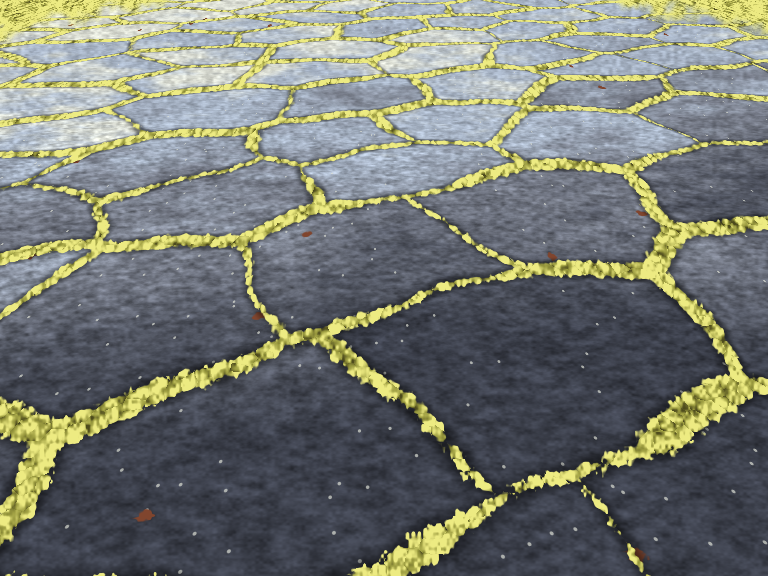
Reproduce this texture procedurally as a Shadertoy shader.

```glsl
const float HORIZON = 1.2;                 // height of the vanishing line
const float ROW_TILT = 0.295;              // turn of the stone rows, radians
const vec2  STONE_SIZE = vec2(0.66, 0.40);
const vec2  STONE_SHIFT = vec2(0.35, -0.2);
const float STONE_JITTER = 0.62;
const float JOINT_MIN = 0.001;
const float JOINT_MAX = 0.023;
const float MOSS_HEIGHT = 0.0055;
const float TUFT_SCALE = 34.0;
const vec3 SLATE_DARK = vec3(0.235, 0.25, 0.295);
const vec3 SLATE_MID  = vec3(0.47, 0.49, 0.54);
const vec3 WET_SKY    = vec3(0.66, 0.71, 0.78);
const vec3 SUN_GLARE  = vec3(0.86, 0.87, 0.83);
const vec3 MOSS_SHADE = vec3(0.30, 0.29, 0.11);
const vec3 MOSS_BODY  = vec3(0.61, 0.61, 0.25);
const vec3 MOSS_LIT   = vec3(0.93, 0.92, 0.51);
const vec3 RUST_LEAF  = vec3(0.50, 0.27, 0.18);

vec2 hash2(vec2 p) {
    vec2 q = vec2(dot(p, vec2(127.1, 311.7)), dot(p, vec2(269.5, 183.3)));
    return fract(sin(q) * 43758.55);
}

float noise(vec2 p) {
    vec2 i = floor(p), f = fract(p);
    f = f * f * (3.0 - 2.0 * f);
    float low  = mix(hash2(i).x, hash2(i + vec2(1, 0)).x, f.x);
    float high = mix(hash2(i + vec2(0, 1)).x, hash2(i + vec2(1, 1)).x, f.x);
    return mix(low, high, f.y);
}

float fbm(vec2 p) {
    float sum = 0.0, amp = 0.5;
    for (int i = 0; i < 4; i++) {
        sum += amp * noise(p);
        p = mat2(1.7, 1.1, -1.1, 1.7) * p + 5.3;
        amp *= 0.5;
    }
    return sum / 0.9375;
}

// Distance to the nearest jittered point, and that point's random value
vec2 cellular(vec2 p) {
    vec2 best = vec2(9.0, 0.0);
    for (int y = -1; y <= 1; y++)
    for (int x = -1; x <= 1; x++) {
        vec2 id = floor(p) + vec2(x, y);
        float d = length(id + hash2(id) - p);
        if (d < best.x) best = vec2(d, hash2(id + 17.0).x);
    }
    return best;
}

vec2 stoneCentre(vec2 id) {
    float rowShift = 0.5 * mod(id.y, 2.0);
    return id + 0.5 + vec2(rowShift, 0.0) + STONE_JITTER * (hash2(id + 3.0) - 0.5);
}

// Ground distance to the closest joint in x, stone id in yz
vec3 paving(vec2 p, float lift) {
    vec2 centre = vec2(0.0), stone = vec2(0.0);
    float nearest = 99.0, edge = 99.0;
    for (int y = -2; y <= 2; y++)
    for (int x = -2; x <= 2; x++) {
        vec2 id = floor(p) + vec2(x, y), c = stoneCentre(id);
        float d = dot(c - p, c - p);
        if (d < nearest) { nearest = d; centre = c; stone = id; }
    }
    for (int y = -2; y <= 2; y++)
    for (int x = -2; x <= 2; x++) {
        vec2 c = stoneCentre(floor(p) + vec2(x, y)), gap = c - centre;
        if (dot(gap, gap) < 0.0001) continue;
        vec2 normal = gap / STONE_SIZE;
        float d = dot(0.5 * (c + centre) - p, gap) / length(normal);
        edge = min(edge, d - lift * abs(normalize(normal).y));
    }
    return vec3(edge, stone);
}

void mainImage(out vec4 fragColor, in vec2 fragCoord) {
    vec2 uv = fragCoord / iResolution.y;
    uv.x -= 0.5 * iResolution.x / iResolution.y;

    // Perspective ground plane, turned to the direction of the rows
    float depth = 1.0 / (HORIZON - uv.y);
    vec2 ground = vec2(uv.x, 1.0) * depth;
    vec2 upright = vec2(ground.x, log(depth));
    float c = cos(ROW_TILT), s = sin(ROW_TILT);
    vec2 rows = vec2(c * ground.x + s * ground.y, c * ground.y - s * ground.x);
    vec2 bend = 0.016 * sin(rows.yx * vec2(9.0, 7.0) + 1.0)
              + 0.008 * sin(rows.yx * vec2(23.0, 19.0));
    vec3 stone = paving((rows + bend) / STONE_SIZE + STONE_SHIFT, MOSS_HEIGHT * depth);
    vec2 tone = hash2(stone.yz + 9.0);

    // Slate: dark nearby, reflecting the sky further off
    float nearness = smoothstep(3.2, 1.0, depth);
    float grain = fbm(ground * vec2(38.0, 75.0) + 8.0 * tone) - 0.5;
    float grit = noise(uv * vec2(150.0, 210.0)) - 0.5;
    float streak = fbm(uv * vec2(16.0, 75.0) + 6.0 * tone) - 0.5;
    float patches = fbm(ground * 2.6 + 4.0) - 0.5;
    float gloss = uv.y - 0.17 * uv.x + 0.20 * (tone.x - 0.5) + 0.26 * patches
                + 0.30 * streak * smoothstep(0.3, 0.8, uv.y);
    vec3 color = mix(SLATE_DARK, SLATE_MID, smoothstep(0.28, 0.68, gloss));
    color = mix(color, WET_SKY, smoothstep(0.60, 0.86, gloss));
    color = mix(color, SUN_GLARE, smoothstep(0.88, 1.08, gloss));
    color *= 1.0 + grain * mix(0.2, 0.75, nearness) + 0.24 * grit;

    // Pale grit and rusty leaves scattered on the stone
    vec2 speck = cellular(upright * 22.0);
    float chip = smoothstep(0.09, 0.04, speck.x) * step(0.8, speck.y);
    color = mix(color, SUN_GLARE, 0.7 * chip);
    vec2 leaf = cellular(upright * vec2(9.0, 14.0) + 31.0);
    float leafEdge = leaf.x + 0.12 * grit;
    color = mix(color, RUST_LEAF, smoothstep(0.15, 0.09, leafEdge) * step(0.95, leaf.y));

    // Joints of varying width, ragged with tufts
    vec2 tuft = cellular(upright * TUFT_SCALE);
    float blades = noise(uv * vec2(190.0, 130.0) + 2.0 * tuft.y);
    float spread = smoothstep(0.25, 0.75, noise(rows * 3.4 + 2.0));
    float cover = mix(JOINT_MIN, JOINT_MAX, spread) - stone.x;
    float ragged = cover + 0.018 * (0.5 - tuft.x) + 0.012 * (blades - 0.5);
    float soft = 0.0025 * depth;
    color *= 1.0 - 0.45 * smoothstep(-0.024, 0.002, cover);
    float moss = smoothstep(-soft, soft, ragged);

    // Grass verges in the far corners
    float verge = uv.y + 0.22 * abs(uv.x) + 0.06 * (fbm(uv * 30.0) - 0.5);
    moss = max(moss, smoothstep(1.07, 1.10, verge));

    // Sunlit tips over shaded roots
    float light = 0.85 - 0.65 * tuft.x + 0.75 * (blades - 0.5) + 0.25 * (tuft.y - 0.5);
    light += 0.12 * smoothstep(0.4, 0.9, uv.y);
    vec3 green = mix(MOSS_SHADE, MOSS_BODY, smoothstep(0.05, 0.42, light));
    green = mix(green, MOSS_LIT, smoothstep(0.35, 0.8, light));
    color = mix(color, green, moss);

    fragColor = vec4(clamp(color, 0.0, 1.0), 1.0);
}
```
